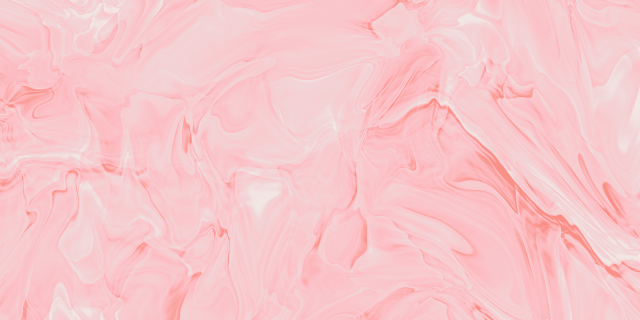
A Shadertoy shader for this texture:

```glsl
const vec3 MILK  = vec3(0.95, 0.90, 0.89);
const vec3 PALE  = vec3(0.95, 0.83, 0.84);
const vec3 BLUSH = vec3(0.97, 0.80, 0.81);
const vec3 ROSE  = vec3(0.98, 0.77, 0.79);
const vec3 DEEP  = vec3(0.99, 0.73, 0.75);
const vec3 CORAL = vec3(0.98, 0.56, 0.52);

vec2 cellGradient(vec2 cell) {
    vec3 h = fract(cell.xyx * vec3(0.1031, 0.1030, 0.0973));
    h += dot(h, h.yzx + 33.33);
    float angle = 6.2832 * fract((h.x + h.y) * h.z);
    return vec2(cos(angle), sin(angle));
}

float gradientNoise(vec2 p) {
    vec2 i = floor(p), f = p - i;
    vec2 u = f * f * f * (f * (f * 6.0 - 15.0) + 10.0);
    vec2 e = vec2(1.0, 0.0);
    float a = dot(cellGradient(i), f);
    float b = dot(cellGradient(i + e.xy), f - e.xy);
    float c = dot(cellGradient(i + e.yx), f - e.yx);
    float d = dot(cellGradient(i + e.xx), f - e.xx);
    return mix(mix(a, b, u.x), mix(c, d, u.x), u.y);
}

// Height of the main current across the canvas
float currentHeight(float x) {
    return 0.42 + 0.24 * smoothstep(0.6, 1.3, x) - 0.58 * smoothstep(1.35, 2.05, x);
}

// Repeated displacement that stirs the paint
vec2 stir(vec2 p, float amount, float frequency) {
    for (int i = 0; i < 5; i++) {
        vec2 s = p * frequency + 17.3 * float(i);
        p += amount * vec2(gradientNoise(s + 40.0), gradientNoise(s + 71.7));
        amount *= 0.58;
        frequency *= 1.75;
    }
    return p;
}

// Crease: pale on its upper side, dark on its lower side
float crease(float d, float width, float edge) {
    float side = smoothstep(-edge, edge, d);
    return exp(-abs(d) / width) * mix(1.0, -1.1, side);
}

// Thin parallel threads that run beside a crease
float threads(float d, float along, float reach) {
    float fine = gradientNoise(vec2(d * 85.0, along * 1.8));
    float broad = gradientNoise(vec2(d * 32.0 + 9.0, along * 1.3));
    return (1.2 * fine + broad) * exp(-abs(d) / reach);
}

// Pigment depth: 0 is pale, 4 is coral
float pigment(vec2 p) {
    vec2 flow = vec2(p.x, p.y - currentHeight(p.x));
    vec2 q = stir(flow + 5.0, 0.30, 1.7);

    // Soft clouds
    float cloud = gradientNoise(q * vec2(1.8, 2.6));
    float depth = 1.5 + 2.7 * cloud;
    depth += 2.1 * gradientNoise(q * vec2(3.2, 5.0) + 23.0);
    depth += 1.2 * gradientNoise(q * vec2(5.0, 14.0) + 51.0);

    // Flow lines that trace the clouds, in patches
    float patches = smoothstep(-0.1, 0.25, gradientNoise(flow * 2.6 + 83.0));
    vec2 grain = vec2(q.y * 44.0 + cloud * 12.0, q.x * 2.4);
    depth += (0.3 + 1.4 * patches) * gradientNoise(grain);
    depth += (0.2 + 0.9 * patches) * gradientNoise(grain * 2.1 + 7.0);

    // Scattered folds, larger ones first
    for (int i = 0; i < 9; i++) {
        float k = float(i);
        float frequency = 1.7 + 0.5 * k;
        float d = gradientNoise(q * frequency + 13.7 * k + 3.0) / frequency;
        float mask = smoothstep(0.0, 0.26, gradientNoise(flow * 2.6 + 29.1 * k));
        float width = 0.019 - 0.001 * k;
        depth += mask * (1.45 * crease(d, width, 0.0014) + 1.7 * threads(d, q.x + k, 0.06));
    }

    // Main current: milky ribbon with a coral lower edge
    vec2 ribbon = stir(flow + 2.0, 0.13, 2.3) - 2.0;
    float strength = 0.3 + 0.7 * max(smoothstep(1.1, 1.35, p.x), smoothstep(0.6, 0.2, p.x));
    float body = crease(ribbon.y, 0.032, 0.0018);
    depth += strength * (1.9 * body + 3.0 * threads(ribbon.y, ribbon.x, 0.07));

    // Steep brushed veils above the current on the right
    float veil = smoothstep(0.08, 0.35, flow.y) * smoothstep(1.1, 1.35, p.x)
               * smoothstep(1.85, 1.55, p.x);
    float slant = p.x + 0.22 * p.y + 0.05 * gradientNoise(p * 3.0);
    depth += 2.6 * veil * gradientNoise(vec2(slant * 17.0, p.y * 1.4));

    // Restrain the extremes so that coral and milk stay rare
    depth -= 0.4 * max(depth - 2.9, 0.0);
    return depth - 0.4 * min(depth - 0.4, 0.0);
}

vec3 pinkRamp(float depth) {
    vec3 color = mix(MILK, PALE, clamp(depth + 1.0, 0.0, 1.0));
    color = mix(color, BLUSH, clamp(depth, 0.0, 1.0));
    color = mix(color, ROSE, clamp(depth - 1.0, 0.0, 1.0));
    color = mix(color, DEEP, clamp(depth - 2.0, 0.0, 1.0));
    return mix(color, CORAL, clamp(depth - 3.0, 0.0, 1.0));
}

void mainImage(out vec4 fragColor, in vec2 fragCoord) {
    // Four samples smooth the finest threads
    vec3 color = vec3(0.0);
    for (int i = 0; i < 4; i++) {
        vec2 offset = vec2(float(i % 2), float(i / 2)) * 0.5 - 0.25;
        color += pinkRamp(pigment((fragCoord + offset) / iResolution.y));
    }
    fragColor = vec4(color / 4.0, 1.0);
}
```
